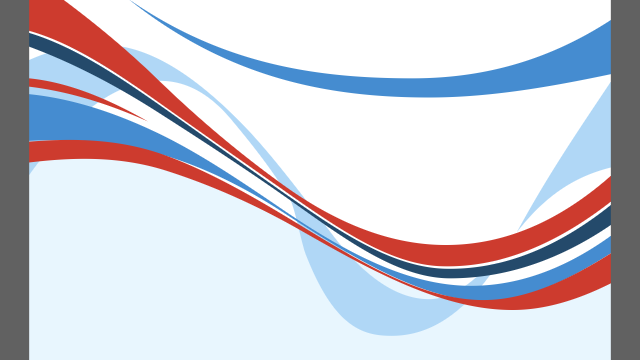
Give the GLSL for this background, as a Shadertoy shader.

```glsl
// Flowing red, navy and blue ribbons over a white and pale blue page.
// Each ribbon is the area between two edges, and each edge is a chain of
// cubic Hermite curves whose knots are (x, y, slope) in design units, y down.
#define CANVAS vec2(768.0, 432.0)
#define PAGE_SIDES vec2(35.0, 733.0)
#define WHITE vec3(1.0)
#define PALE vec3(0.91, 0.963, 0.998)
#define SKY vec3(0.69, 0.845, 0.965)
#define BLUE vec3(0.27, 0.55, 0.815)
#define NAVY vec3(0.14, 0.29, 0.42)
#define RED vec3(0.805, 0.23, 0.18)
#define GREY vec3(0.38)

// Cubic through two knots with given slopes, held flat outside them
float hermite(float x, vec3 a, vec3 b) {
    float span = b.x - a.x;
    float t = clamp((x - a.x) / span, 0.0, 1.0);
    float s = 1.0 - t;
    return s * s * ((1.0 + 2.0 * t) * a.y + t * span * a.z)
         + t * t * ((1.0 + 2.0 * s) * b.y - s * span * b.z);
}

float edge(float x, vec3 a, vec3 b, vec3 c) {
    return x < b.x ? hermite(x, a, b) : hermite(x, b, c);
}

float edge(float x, vec3 a, vec3 b, vec3 c, vec3 d) {
    return x < b.x ? hermite(x, a, b) : edge(x, b, c, d);
}

float edge(float x, vec3 a, vec3 b, vec3 c, vec3 d, vec3 e) {
    return x < b.x ? hermite(x, a, b) : edge(x, b, c, d, e);
}

// Smooth coverage of the positive side of a signed distance
float cover(float d) {
    float width = max(length(vec2(dFdx(d), dFdy(d))), 1e-4);
    return clamp(0.5 + d / width, 0.0, 1.0);
}

// Area between two edges; it stays filled where they cross over
float band(float y, float top, float bottom) {
    return abs(cover(y - top) - cover(y - bottom));
}

void mainImage(out vec4 fragColor, in vec2 fragCoord) {
    vec2 p = fragCoord / iResolution.xy;
    p = vec2(p.x, 1.0 - p.y) * CANVAS;
    float x = p.x, y = p.y;

    // Lowest red band, which also bounds the pale ground
    float lowTop = edge(x, vec3(35, 170, -0.08), vec3(200, 187, 0.37),
        vec3(340, 258, 0.6), vec3(575, 360, 0.03), vec3(733, 304, -0.63));
    float lowBottom = edge(x, vec3(35, 195, -0.12), vec3(200, 205, 0.32),
        vec3(360, 276, 0.57), vec3(615, 372, 0), vec3(733, 340, -0.5));
    vec3 color = mix(WHITE, PALE, cover(y - 0.5 * (lowTop + lowBottom)));

    // Twisting sky ribbon behind the rest
    float skyInner = x < 400.0
        ? edge(x, vec3(35, 72, -0.45), vec3(130, 54, 0.05),
            vec3(286, 144, 1), vec3(400, 283, 1.3))
        : edge(x, vec3(400, 283, 1.3), vec3(515, 359, 0),
            vec3(620, 279, -1.3), vec3(733, 201, -0.25));
    float skyOuter = x < 366.0
        ? edge(x, vec3(35, 210, -1.4), vec3(192, 97, 0),
            vec3(278, 144, 1.2), vec3(347, 237, 1.6), vec3(366, 303, 3.2))
        : edge(x, vec3(366, 303, 2.6), vec3(470, 403, 0),
            vec3(620, 279, -1.85), vec3(733, 98, -1.5));
    color = mix(color, SKY, band(y, skyInner, skyOuter));

    // Swoosh across the top
    float swooshTop = edge(x, vec3(153, -2, 0.7), vec3(495, 94, 0),
        vec3(733, 24, -0.65));
    float swooshBottom = edge(x, vec3(153, -2, 0.8), vec3(515, 117, 0),
        vec3(733, 89, -0.21));
    color = mix(color, BLUE, band(y, swooshTop, swooshBottom));

    // Blue band resting on the lowest red one
    float blueTop = edge(x, vec3(35, 113, 0.1), vec3(190, 160, 0.48),
        vec3(340, 252, 0.68), vec3(565, 343, 0), vec3(733, 283, -0.72));
    float blueBottom = edge(x, vec3(35, 169, -0.06), vec3(220, 194, 0.36),
        vec3(340, 255, 0.65), vec3(560, 360, 0.15), vec3(733, 304, -0.63));
    color = mix(color, BLUE, band(y, blueTop, blueBottom));
    color = mix(color, RED, band(y, lowTop, lowBottom));

    // Small red sliver on the left
    float sliverTop = hermite(x, vec3(35, 94, 0.1), vec3(178, 146, 0.57));
    float sliverBottom = hermite(x, vec3(35, 104, 0.12), vec3(178, 146, 0.45));
    color = mix(color, RED, band(y, sliverTop, sliverBottom));

    // Navy band and the upper red band, parted by a thin white line
    float navyTop = edge(x, vec3(35, 39.5, 0.3), vec3(190, 125, 0.7),
        vec3(340, 231, 0.7), vec3(535, 322.5, 0.02), vec3(733, 246, -0.8));
    float navyBottom = edge(x, vec3(35, 56, 0.37), vec3(190, 135, 0.64),
        vec3(340, 234.5, 0.7), vec3(540, 334, 0), vec3(733, 270, -0.68));
    float redTop = edge(x, vec3(35, -30, 0.7), vec3(190, 96, 0.97),
        vec3(340, 222, 0.72), vec3(535, 294, 0), vec3(733, 211, -0.88));
    float redBottom = edge(x, vec3(35, 37, 0.28), vec3(190, 122.5, 0.71),
        vec3(340, 228, 0.7), vec3(530, 319.5, 0.03), vec3(733, 242, -0.78));
    color = mix(color, WHITE, band(y, redBottom, navyTop));
    color = mix(color, NAVY, band(y, navyTop, navyBottom));
    color = mix(color, RED, band(y, redTop, redBottom));

    // Grey side bars
    float page = cover(x - PAGE_SIDES.x) * cover(PAGE_SIDES.y - x);
    fragColor = vec4(mix(GREY, color, page), 1.0);
}
```
